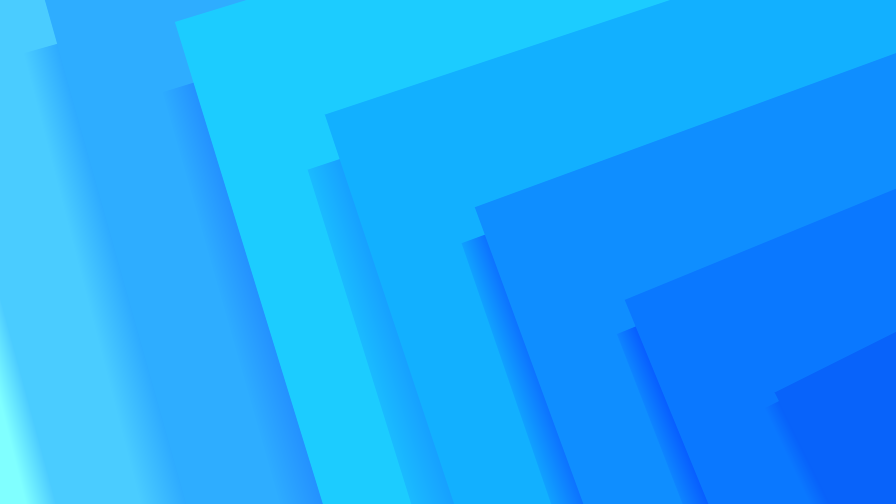
This background is drawn by a Shadertoy shader. Its source:

```glsl
// Stack of overlapping tilted blue sheets, each casting a slim shadow at its left.
#define FIRST_CORNER vec2(-0.248, 1.324)
#define CORNER_STEP vec2(0.2975, -0.1838)
#define SHADOW_SPREAD 0.02
#define BACKDROP vec3(0.50, 1.0, 1.0)
#define SHEETS 7

// Per sheet: slope of the top edge, shadow width, shadow start below the corner
const vec3 SHAPE[SHEETS] = vec3[SHEETS](
    vec3(0.271, 0.030, 0.300),
    vec3(0.281, 0.065, 0.236),
    vec3(0.307, 0.062, 0.126),
    vec3(0.332, 0.065, 0.093),
    vec3(0.366, 0.048, 0.058),
    vec3(0.410, 0.039, 0.057),
    vec3(0.500, 0.032, 0.019));

const vec3 FILL[SHEETS] = vec3[SHEETS](
    vec3(0.29, 0.80, 1.0),
    vec3(0.18, 0.68, 1.0),
    vec3(0.11, 0.80, 1.0),
    vec3(0.07, 0.69, 1.0),
    vec3(0.06, 0.555, 1.0),
    vec3(0.04, 0.47, 1.0),
    vec3(0.03, 0.39, 0.98));

// Shadow colour, with its opacity at the outer rim in alpha
const vec4 SHADOW[SHEETS] = vec4[SHEETS](
    vec4(0.30, 0.80, 1.0, 0.0),
    vec4(0.18, 0.67, 1.0, 0.0),
    vec4(0.14, 0.57, 1.0, 0.05),
    vec4(0.09, 0.63, 1.0, 0.40),
    vec4(0.05, 0.45, 1.0, 0.25),
    vec4(0.03, 0.37, 1.0, 0.20),
    vec4(0.03, 0.38, 0.98, 0.0));

// Antialiased coverage: 1 where the signed distance is positive
float coverage(float dist, float pixel) {
    return smoothstep(-0.6 * pixel, 0.6 * pixel, dist);
}

void mainImage(out vec4 fragColor, in vec2 fragCoord) {
    float pixel = 1.0 / iResolution.y;
    vec2 point = fragCoord * pixel;
    vec3 color = BACKDROP;

    for (int i = 0; i < SHEETS; i++) {
        // Sheet frame: x runs along the top edge, y down the left edge
        vec3 shape = SHAPE[i];
        vec2 along = normalize(vec2(1.0, shape.x));
        vec2 down = vec2(along.y, -along.x);
        vec2 offset = point - FIRST_CORNER - float(i) * CORNER_STEP;
        vec2 local = vec2(dot(offset, along), dot(offset, down));

        // Shadow strip, darkest beside the sheet
        float width = shape.y + SHADOW_SPREAD * max(local.y, 0.0);
        float strip = min(local.x + width, local.y - shape.z);
        float depth = clamp(1.0 + local.x / width, 0.0, 1.0);
        float opacity = mix(SHADOW[i].a, 1.0, depth);
        color = mix(color, SHADOW[i].rgb, opacity * coverage(strip, pixel));

        // Sheet body
        float body = min(local.x, local.y);
        color = mix(color, FILL[i], coverage(body, pixel));
    }
    fragColor = vec4(color, 1.0);
}
```
